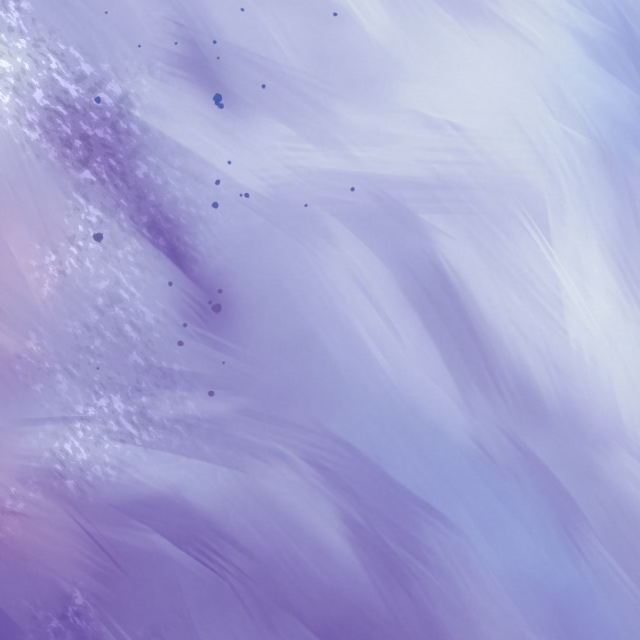
Give the GLSL for this background, as a Shadertoy shader.

```glsl
vec2 hash2(vec2 p) {
    vec3 q = fract(p.xyx * vec3(.1031, .1030, .0973));
    q += dot(q, q.yzx + 33.33);
    return fract((q.xx + q.yz) * q.zy);
}

float noise(vec2 p) {
    vec2 i = floor(p), f = fract(p);
    f = f * f * (3. - 2. * f);
    return mix(mix(hash2(i).x, hash2(i + vec2(1, 0)).x, f.x),
               mix(hash2(i + vec2(0, 1)).x, hash2(i + vec2(1, 1)).x, f.x), f.y);
}

float fbm(vec2 p) {
    float sum = 0., amp = .5;
    for (int i = 0; i < 4; i++) {
        sum += amp * noise(p);
        p = mat2(1.6, 1.2, -1.2, 1.6) * p + 7.3;
        amp *= .5;
    }
    return sum;
}

vec2 rotate(vec2 p, float angle) {
    float c = cos(angle), s = sin(angle);
    return vec2(c * p.x + s * p.y, c * p.y - s * p.x);
}

// Soft elliptical patch, long axis along angle
float patchAt(vec2 p, vec2 center, vec2 radius, float angle) {
    vec2 q = rotate(p - center, angle) / radius;
    return exp(-dot(q, q));
}

// Tone 0 is deep violet, 5 is pale blue-white
vec3 ramp(float tone) {
    vec3 c = mix(vec3(.41, .32, .65), vec3(.49, .43, .71), smoothstep(-1., 0., tone));
    c = mix(c, vec3(.56, .53, .77), clamp(tone, 0., 1.));
    c = mix(c, vec3(.62, .63, .82), clamp(tone - 1., 0., 1.));
    c = mix(c, vec3(.70, .71, .87), clamp(tone - 2., 0., 1.));
    c = mix(c, vec3(.77, .80, .90), clamp(tone - 3., 0., 1.));
    c = mix(c, vec3(.84, .87, .92), clamp(tone - 4., 0., 1.));
    return mix(c, vec3(.91, .94, .94), clamp(.6 * (tone - 5.), 0., 1.));
}

float toneField(vec2 p) {
    float t = 1.95 + 2.4 * dot(p - .5, vec2(.8, 1.25));
    // Pale areas
    t += 0.9 * patchAt(p, vec2(.78, .83), vec2(.25, .14), -.3);
    t += 1.8 * patchAt(p, vec2(.93, .49), vec2(.26, .14), -.9);
    t += 2.4 * patchAt(p, vec2(.01, .87), vec2(.08, .07), 0.);
    t += 1.0 * patchAt(p, vec2(.42, .77), vec2(.17, .07), .2);
    t += 1.3 * patchAt(p, vec2(.60, .50), vec2(.20, .06), -.9);
    t += 2.0 * patchAt(p, vec2(.17, .29), vec2(.26, .09), -.1);
    t += 1.0 * patchAt(p, vec2(.04, .58), vec2(.16, .16), 0.);
    // Deep areas
    t -= 2.6 * patchAt(p, vec2(.29, .59), vec2(.12, .045), -1.1);
    t -= 1.7 * patchAt(p, vec2(.16, .75), vec2(.13, .05), -.8);
    t -= 1.6 * patchAt(p, vec2(.33, .90), vec2(.15, .04), -1.2);
    t -= 1.1 * patchAt(p, vec2(.76, .45), vec2(.26, .06), -.85);
    t -= 0.8 * patchAt(p, vec2(.42, .06), vec2(.27, .09), -.5);
    t -= 2.0 * patchAt(p, vec2(1., .90), vec2(.09, .20), 0.);
    return t;
}

vec3 paint(vec2 p, float toneShift) {
    float pink = patchAt(p, vec2(0., .57), vec2(.13, .20), -.3)
               + patchAt(p, vec2(0., .20), vec2(.15, .10), -.6);
    float blue = patchAt(p, vec2(.82, .13), vec2(.34, .09), -.75)
               + patchAt(p, vec2(1., .88), vec2(.12, .18), 0.);
    return ramp(toneField(p) + toneShift) + pink * vec3(.07, .0, -.02)
         + blue * vec3(-.03, .015, .03);
}

float strokeAngle(vec2 p) {
    return -.92 + 1.1 * patchAt(p, vec2(.18, .32), vec2(.27, .14), 0.)
                + 1.1 * patchAt(p, vec2(.48, .76), vec2(.22, .10), .1)
                + .55 * patchAt(p, vec2(.78, .86), vec2(.20, .15), 0.)
                - .40 * patchAt(p, vec2(.98, .65), vec2(.12, .25), 0.);
}

// Strokes on a jittered grid: one long side crisp, the other blended away;
// dryness breaks a stroke into separate bristle lines
vec3 strokeLayer(vec3 color, vec2 p, float cells, float seed, float slim, float coverage, float dryness) {
    vec2 base = floor(p * cells);
    for (int k = 0; k < 9; k++) {
        vec2 cell = base + vec2(k % 3, k / 3) - 1.;
        vec2 r = hash2(cell + seed), s = hash2(cell + seed + 41.7);
        if (fract(s.x * 7.) > coverage) continue;
        vec2 center = (cell + r) / cells;
        vec2 q = rotate(p - center, strokeAngle(center) + .5 * (s.x - .5)) * cells;
        q.y += (s.y - .5) * .2 * q.x * q.x;
        float bristle = noise(vec2(q.x, q.y * 150. / cells) + r * 90.);
        float side = abs(q.y) / (slim * (.6 + .6 * r.x));
        float inner = q.y * (s.x - .5) > 0. ? .86 : .25;
        float mask = smoothstep(1., inner, side + .12 * bristle)
                   * smoothstep(1., .5, abs(q.x) + .45 * bristle)
                   * mix(1., smoothstep(.45, .8, bristle), dryness);
        if (mask < .002) continue;
        vec3 pigment = paint(mix(center, p, .6), 1.9 * (r.y - .5)) + .03 * (bristle - .5);
        color = mix(color, pigment, mask * (.4 + .5 * s.y));
    }
    return color;
}

// Splashed drops gathered around a loose vertical trail
vec3 splatter(vec3 color, vec2 p) {
    for (int i = 0; i < 30; i++) {
        vec2 r = hash2(vec2(i, 5.3)), s = hash2(vec2(i, 19.1));
        float spread = r.x * 2. - 1.;
        vec2 center = vec2(.34 + .22 * spread * spread * spread, .34 + .66 * r.y);
        float radius = .0018 + .0062 * s.x * sqrt(s.x);
        float d = length(p - center) - radius * (.65 + .7 * noise(p * 180. + s * 30.));
        vec3 ink = mix(vec3(.40, .34, .60), vec3(.25, .34, .64), smoothstep(.55, .8, center.y));
        color = mix(color, ink, .85 * smoothstep(.0018, -.0018, d));
    }
    return color;
}

void mainImage(out vec4 fragColor, in vec2 fragCoord) {
    vec2 p = fragCoord / iResolution.y;
    vec2 warp = vec2(fbm(p * 5.), fbm(p * 5. + 31.)) - .47;
    vec3 color = paint(p + .1 * warp, 1.2 * (fbm(p * 7. + 9.) - .47));

    // Broad wet strokes, then sparse dry streaks
    color = strokeLayer(color, p, 3.2, 3., .32, 1., 0.);
    color = strokeLayer(color, p + .02 * warp, 5., 57., .28, 1., .1);
    color = strokeLayer(color, p + .02 * warp, 8., 113., .26, .7, .2);
    color = strokeLayer(color, p, 3.5, 171., .13, .6, 1.);
    color = strokeLayer(color, p, 6., 229., .16, .4, 1.);

    // Scraped, speckled paint toward the left edge
    float dry = smoothstep(.42, .05, p.x) * smoothstep(.4, .62, fbm(p * 6. + 3.));
    float scrape = fbm(rotate(p, -.8) * vec2(70., 130.));
    color += dry * (.16 * smoothstep(.52, .72, scrape) - .08 * smoothstep(.42, .25, scrape));
    color += .012 * (noise(p * 240.) - .5);

    fragColor = vec4(clamp(splatter(color, p), 0., 1.), 1.);
}
```
